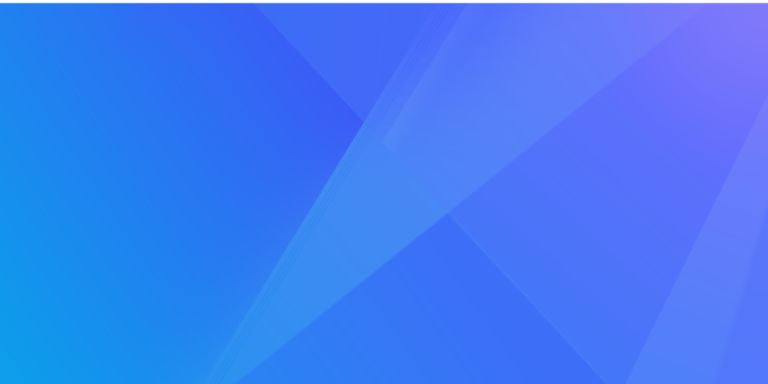
A Shadertoy shader for this background:

```glsl
// Blue to violet backdrop of crossing translucent light beams under a thin white top strip.

const vec3 WHITE = vec3(0.99, 0.995, 1.0);
const vec3 VIOLET = vec3(0.52, 0.48, 0.98);
const vec3 INDIGO = vec3(0.27, 0.41, 0.98);

// Signed distance to the line from a to b, positive on its right side
float side(vec2 p, vec2 a, vec2 b) {
    vec2 along = normalize(b - a);
    return dot(p - a, vec2(along.y, -along.x));
}

// Smooth coverage of the positive side
float cover(float dist, float blur) {
    return smoothstep(-blur, blur, dist);
}

// Soft thin line at zero distance
float streak(float dist, float width) {
    return exp(-dist * dist / (width * width));
}

// Linear blend of two colours from point a to point b
vec3 gradient(vec2 p, vec2 a, vec2 b, vec3 start, vec3 end) {
    vec2 span = b - a;
    return mix(start, end, clamp(dot(p - a, span) / dot(span, span), 0.0, 1.0));
}

// Cyan to blue field on the left, with a faint fold near the top
vec3 leftField(vec2 p) {
    vec3 color = gradient(p, vec2(0.0, 0.1), vec2(0.93, 0.7),
                          vec3(0.05, 0.615, 0.92), vec3(0.23, 0.36, 0.965));
    float fold = side(p, vec2(0.28, 0.88), vec2(0.36, 1.0));
    return color + vec3(0.012, -0.012, 0.006) * cover(fold, 0.01) * smoothstep(0.8, 1.0, p.y)
                 * smoothstep(0.25, 0.0, fold);
}

// Broad diagonal beam, dimmer towards its upper left end
vec3 beamField(vec2 p, float edge) {
    vec3 color = gradient(p, vec2(0.58, 0.0), vec2(1.75, 1.0),
                          vec3(0.17, 0.57, 0.94), vec3(0.41, 0.48, 0.98));
    float dim = smoothstep(0.5, 1.0, p.y) * smoothstep(0.35, 0.0, edge);
    return mix(color, INDIGO, 0.85 * dim);
}

void mainImage(out vec4 fragColor, in vec2 fragCoord) {
    vec2 p = fragCoord / iResolution.xy * vec2(2.0, 1.0);
    float pixel = 1.0 / iResolution.y;

    // Edges that divide the canvas
    float fall = side(p, vec2(1.581, 0.0), vec2(0.659, 0.992));
    float rise = side(p, vec2(0.529, 0.0), vec2(1.138, 0.992));
    float ridge = side(p, vec2(0.612, 0.0), vec2(1.823, 0.974));
    float flank = side(p, vec2(1.628, 0.0), vec2(2.0, 0.753));
    float corner = side(p, vec2(1.862, 0.0), vec2(2.0, 0.466));
    float above = cover(fall, pixel);

    // Left field with a weak glow beside the beam, and the upper wedge
    vec3 left = leftField(p);
    left += vec3(0.03, 0.04, 0.0) * exp(rise * 14.0) * smoothstep(0.75, 0.4, p.y) * step(rise, 0.0);
    vec3 wedge = gradient(p, vec2(0.7, 0.95), vec2(1.1, 0.9),
                          vec3(0.235, 0.425, 0.965), vec3(0.27, 0.41, 0.975));
    vec3 color = mix(left, wedge, above);

    // Beam and the two darker panels below its ridge
    vec3 beam = beamField(p, rise) + vec3(0.012, -0.008, 0.008) * above;
    vec3 lower = gradient(p, vec2(0.7, 0.0), vec2(1.2, 0.35),
                          vec3(0.17, 0.51, 0.95), vec3(0.24, 0.43, 0.97));
    vec3 panel = gradient(p, vec2(1.3, 0.2), vec2(1.8, 0.75),
                          vec3(0.255, 0.465, 0.97), vec3(0.385, 0.43, 0.99));
    vec3 right = mix(beam, mix(lower, panel, above), cover(ridge, 2.0 * pixel));
    color = mix(color, right, cover(rise, pixel));

    // Fine streaks inside the beam edge
    float inside = cover(rise, pixel) * cover(-ridge, pixel);
    for (int i = 0; i < 3; i++) {
        float offset = 0.016 + 0.009 * float(i);
        color -= vec3(0.022, 0.012, 0.003) * inside * streak(rise - offset, 0.003);
    }
    color += vec3(0.025, 0.03, 0.0) * inside * above * cover(rise - 0.068, pixel)
           * smoothstep(0.13, 0.068, rise);
    color += vec3(0.015, 0.025, 0.0) * streak(fall, 0.004) * cover(ridge, 0.02);

    // Second beam in the lower right, with a darker corner
    vec3 flankColor = gradient(p, vec2(1.75, 0.0), vec2(2.0, 0.65),
                               vec3(0.31, 0.5, 0.98), vec3(0.43, 0.48, 0.985));
    flankColor = mix(flankColor, vec3(0.32, 0.44, 0.98), 0.55 * cover(corner, 0.012));
    color = mix(color, flankColor, cover(flank, 1.5 * pixel));

    // Violet glow in the top right, then the white strip
    color = mix(color, VIOLET, 0.85 * smoothstep(0.5, 0.0, length(p - vec2(2.0, 1.0))));
    color = mix(color, WHITE, cover(p.y - 0.992, pixel));
    fragColor = vec4(color, 1.0);
}
```
